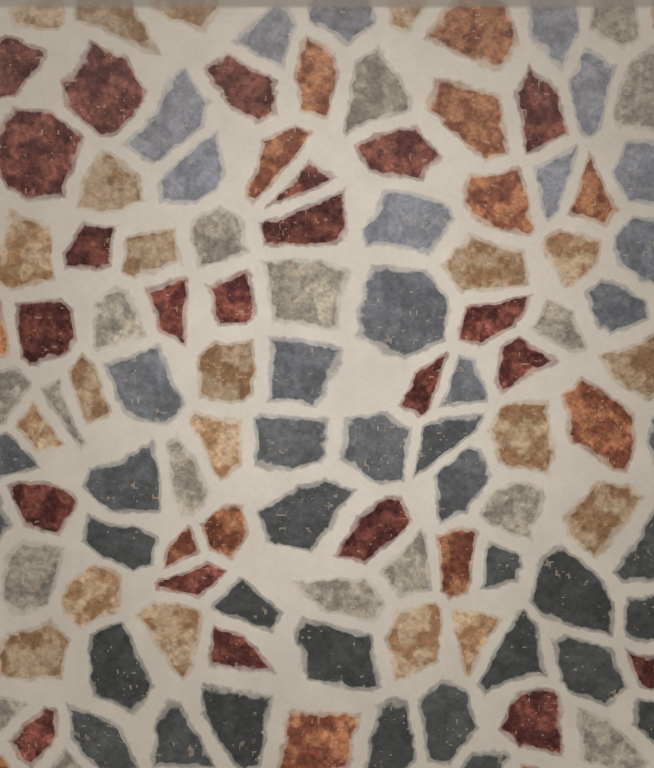
Write a Shadertoy shader that draws this texture.

```glsl
float hash(vec2 p) {
    return fract(sin(dot(p, vec2(127.1, 311.7))) * 43758.5453);
}

float noise(vec2 p) {
    vec2 i = floor(p), f = fract(p);
    f = f * f * (3.0 - 2.0 * f);
    return mix(mix(hash(i), hash(i + vec2(1, 0)), f.x),
               mix(hash(i + vec2(0, 1)), hash(i + vec2(1, 1)), f.x), f.y);
}

float fbm(vec2 p) {
    float sum = 0.0, amp = 0.53;
    for (int i = 0; i < 4; i++) {
        sum += amp * noise(p);
        p = mat2(1.6, 1.2, -1.2, 1.6) * p + 7.3;
        amp *= 0.5;
    }
    return sum;
}

vec2 seedPoint(vec2 cell) {
    return cell + 0.5 + 0.84 * (vec2(hash(cell), hash(cell + 57.3)) - 0.5);
}

// Distance to the border of the Voronoi stone, with chipped corners
float stoneDistance(vec2 p, out vec2 id) {
    vec2 base = floor(p), toSeed = vec2(0);
    float nearest = 9.0;
    for (int y = -1; y <= 1; y++)
    for (int x = -1; x <= 1; x++) {
        vec2 cell = base + vec2(x, y), r = seedPoint(cell) - p;
        if (dot(r, r) < nearest) {
            nearest = dot(r, r);
            toSeed = r;
            id = cell;
        }
    }
    float border = 9.0;
    for (int y = -2; y <= 2; y++)
    for (int x = -2; x <= 2; x++) {
        vec2 cell = id + vec2(x, y), r = seedPoint(cell) - p;
        if (x != 0 || y != 0)
            border = min(border, dot(0.5 * (toSeed + r), normalize(r - toSeed)));
    }
    border -= 0.075 + 0.045 * hash(id + 3.7);
    for (int i = 0; i < 2; i++) {
        float k = float(i), angle = 6.283 * hash(id + 11.1) + 2.2 * k;
        float reach = 0.29 + 0.3 * hash(id + 19.4 + k);
        border = min(border, reach + dot(toSeed, vec2(cos(angle), sin(angle))));
    }
    return border;
}

vec3 stoneColor(vec2 p, vec2 id, float height) {
    float kind = hash(id + 31.7), shade = hash(id + 43.9);
    vec2 q = p + id * 5.3;
    float blotch = smoothstep(0.36, 0.64, fbm(q * 4.5));
    float mottle = fbm(q * 13.0) - 0.5;
    float grain = noise(q * 30.0) + noise(q * 17.0 + 9.0) - 1.0;

    vec3 slate = mix(vec3(0.27, 0.27, 0.265), vec3(0.46, 0.46, 0.48), smoothstep(0.15, 0.8, height));
    vec3 color = slate * mix(0.93, 1.07, blotch);
    float rough = 0.16;
    if (kind > 0.34) {
        color = mix(vec3(0.49, 0.46, 0.41), vec3(0.62, 0.58, 0.51), blotch);
        rough = 0.22;
    }
    if (kind > 0.52) {
        color = mix(vec3(0.53, 0.40, 0.29), vec3(0.67, 0.57, 0.46), blotch);
        rough = 0.2;
    }
    if (kind > 0.64) {
        color = mix(vec3(0.43, 0.25, 0.19), vec3(0.62, 0.41, 0.29), blotch);
        rough = 0.3;
    }
    if (kind > 0.85) {
        color = mix(vec3(0.29, 0.16, 0.15), vec3(0.45, 0.26, 0.22), blotch);
        rough = 0.38;
    }
    color *= 0.9 + 0.2 * shade;
    color *= 1.0 + rough * (1.7 * mottle + 0.55 * grain);

    // Pale mineral flecks and haze toward the top
    float fleck = smoothstep(0.68, 0.86, noise(q * 22.0 + 4.0)) * smoothstep(0.5, 0.65, fbm(q * 6.0));
    color = mix(color, vec3(0.69, 0.59, 0.49), 0.5 * fleck);
    return mix(color, vec3(0.59, 0.54, 0.50), 0.22 * smoothstep(0.55, 1.0, height));
}

void mainImage(out vec4 fragColor, in vec2 fragCoord) {
    vec2 uv = fragCoord / iResolution.xy;
    vec2 p = 9.2 * fragCoord / iResolution.x;
    float pixel = 9.2 / iResolution.x;

    // Broad warp varies stone proportions, fine warp roughens their edges
    vec2 warped = p + 0.7 * (vec2(noise(p * 0.55), noise(p * 0.55 + 31.0)) - 0.5);
    warped += 0.11 * (vec2(fbm(p * 5.0), fbm(p * 5.0 + 17.0)) - 0.5);
    vec2 id;
    float d = stoneDistance(warped, id) + 0.025 * (noise(p * 16.0) - 0.5);

    // Mortar, lit from the centre
    vec2 fromCentre = (uv - vec2(0.52, 0.57)) * vec2(1.0, 0.95);
    float light = 1.0 - smoothstep(0.12, 0.62, length(fromCentre));
    vec3 mortar = mix(vec3(0.68, 0.64, 0.585), vec3(0.81, 0.77, 0.715), light);
    mortar *= 1.0 + 0.07 * (fbm(p * 2.5) - 0.5) + 0.025 * (noise(p * 24.0) - 0.5);

    // Thin cement film around each stone, then its clear face
    vec3 stone = stoneColor(p, id, uv.y) * mix(0.95, 1.05, light);
    float film = smoothstep(-0.035, 0.02, d) * (0.25 + 0.25 * noise(p * 6.0));
    float rim = 0.015 + 0.045 * noise(p * 7.0 + 13.0);
    float face = smoothstep(rim - pixel, rim + pixel + 0.015, d);
    vec3 color = mix(mortar, stone, film);
    color = mix(color, stone, 0.96 * face);

    // Shadowed ledge along the top
    color = mix(color, vec3(0.52, 0.49, 0.45), 0.7 * smoothstep(0.987, 0.994, uv.y));
    fragColor = vec4(color, 1.0);
}
```
